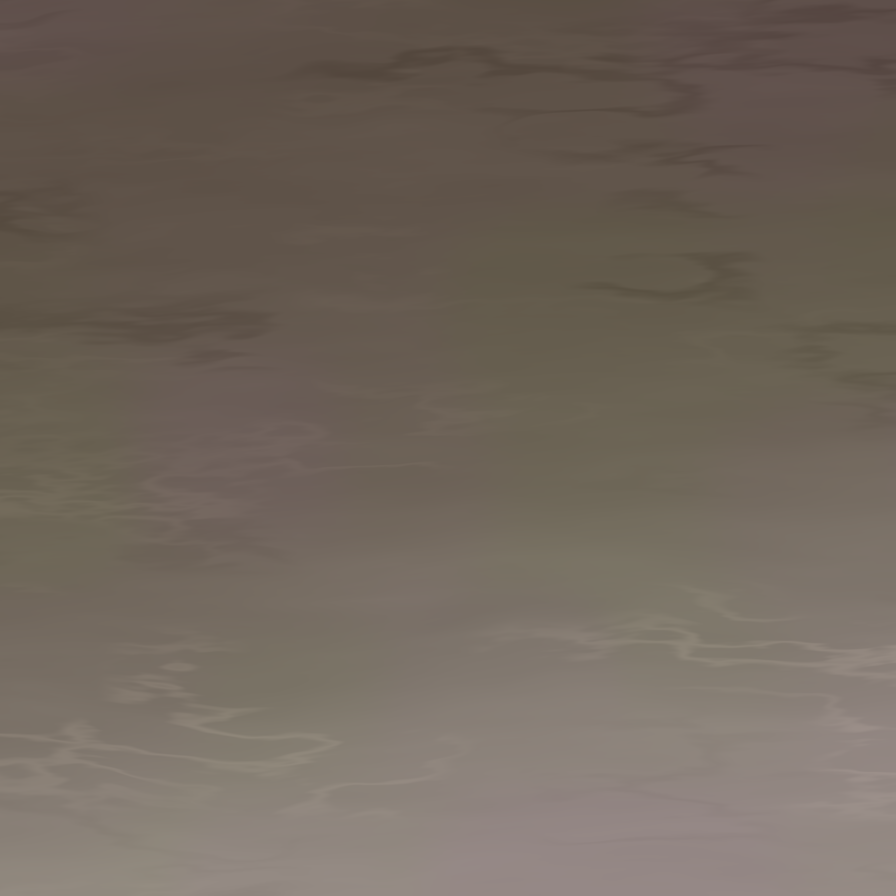
Give the GLSL for this texture, as a three.js fragment shader.

```glsl
// Softly lit brown-grey stone: a tilted light gradient from dark top to pale base,
// tinted by broad warm, olive and mauve patches and layered with blurred
// horizontal streaks, thin dark veins and sparse pale flecks from value noise.

varying vec2 vUv;

const vec3 UMBER = vec3(0.366, 0.318, 0.279);
const vec3 TAUPE = vec3(0.430, 0.388, 0.346);
const vec3 STONE = vec3(0.497, 0.462, 0.424);
const vec3 PALE  = vec3(0.580, 0.541, 0.512);

const vec3 OLIVE_SHIFT = vec3(-0.006, 0.006, -0.012);
const vec3 MAUVE_SHIFT = vec3(0.006, -0.006, 0.014);
const vec3 FLECK_TINT  = vec3(1.0, 0.92, 0.84);

const float LIGHT_TILT   = 0.17;   // extra light towards the right
const float LIGHT_WOBBLE = 0.09;   // unevenness of the gradient
const float BAND_GAIN    = 0.026;
const float STREAK_GAIN  = 0.020;
const float VEIN_GAIN    = 0.034;
const float FLECK_GAIN   = 0.050;

float hash(vec2 p) {
  vec3 q = fract(vec3(p.xyx) * 0.1031);
  q += dot(q, q.yzx + 33.33);
  return fract((q.x + q.y) * q.z);
}

// Smooth value noise, 0 to 1
float noise(vec2 p) {
  vec2 cell = floor(p);
  vec2 f = fract(p);
  f = f * f * f * (f * (f * 6.0 - 15.0) + 10.0);
  float low  = mix(hash(cell), hash(cell + vec2(1.0, 0.0)), f.x);
  float high = mix(hash(cell + vec2(0.0, 1.0)), hash(cell + vec2(1.0, 1.0)), f.x);
  return mix(low, high, f.y);
}

// Layered noise, turned a little at each octave to hide the grid
float fbm(vec2 p) {
  float sum = 0.0;
  float gain = 0.5;
  for (int i = 0; i < 4; i++) {
    sum += gain * noise(p);
    p = mat2(0.98, 0.06, -0.20, 0.98) * p * 2.03 + 17.3;
    gain *= 0.5;
  }
  return sum / 0.9375;
}

// Thin wavy lines where the noise crosses its middle value
float ridge(vec2 p, float width) {
  return 1.0 - smoothstep(0.0, width, abs(fbm(p) - 0.5));
}

// Base colour for a light level from 0 (dark) to 1 (pale)
vec3 stoneRamp(float light) {
  vec3 color = mix(UMBER, TAUPE, smoothstep(0.12, 0.58, light));
  color = mix(color, STONE, smoothstep(0.48, 0.80, light));
  return mix(color, PALE, smoothstep(0.70, 0.98, light));
}

void main() {
  vec2 uv = vUv;

  // Gently bent coordinates keep the layers from running dead straight
  vec2 bent = uv;
  bent.y += 0.030 * (noise(uv * vec2(3.0, 5.0) + 4.0) - 0.5);
  bent.y += 0.010 * (noise(uv * vec2(11.0, 16.0) + 9.0) - 0.5);

  // Main light gradient
  float light = 1.0 - uv.y + LIGHT_TILT * (uv.x - 0.5);
  light += LIGHT_WOBBLE * (fbm(uv * vec2(1.6, 4.0) + 21.0) - 0.5);
  vec3 color = stoneRamp(light);

  // Broad hue patches, mauve gathering at the lower right
  float olive = smoothstep(0.45, 0.72, noise(uv * vec2(3.0, 4.5) + 31.0));
  float mauve = smoothstep(0.45, 0.75, noise(uv * vec2(3.5, 4.0) + 47.0));
  mauve += smoothstep(0.8, 1.4, uv.x + 0.8 * (1.0 - uv.y)) * smoothstep(0.4, 0.1, uv.y);
  color += OLIVE_SHIFT * olive + MAUVE_SHIFT * min(mauve, 1.0);

  // Soft bands and finer streaks
  float bands = fbm(bent * vec2(1.8, 11.0) + 60.0) - 0.5;
  float streaks = fbm(bent * vec2(5.0, 32.0) + 73.0) - 0.5;
  color += BAND_GAIN * bands + STREAK_GAIN * streaks;

  // Dark veins, strongest in the upper part
  float veinMask = smoothstep(0.52, 0.80, noise(uv * vec2(4.0, 13.0) + 85.0));
  float vein = ridge(bent * vec2(4.5, 26.0) + 91.0, 0.10) * veinMask;
  color -= VEIN_GAIN * vein * mix(0.4, 1.0, smoothstep(0.2, 0.6, uv.y));

  // Pale flecks, strongest in a belt below the middle
  float belt = smoothstep(0.04, 0.20, uv.y) * smoothstep(0.60, 0.28, uv.y);
  float fleckMask = smoothstep(0.50, 0.82, noise(uv * vec2(5.0, 18.0) + 104.0));
  float fleck = ridge(bent * vec2(7.0, 34.0) + 117.0, 0.11) * fleckMask;
  color += FLECK_GAIN * FLECK_TINT * fleck * mix(0.25, 1.0, belt);

  gl_FragColor = vec4(color, 1.0);
}
```
